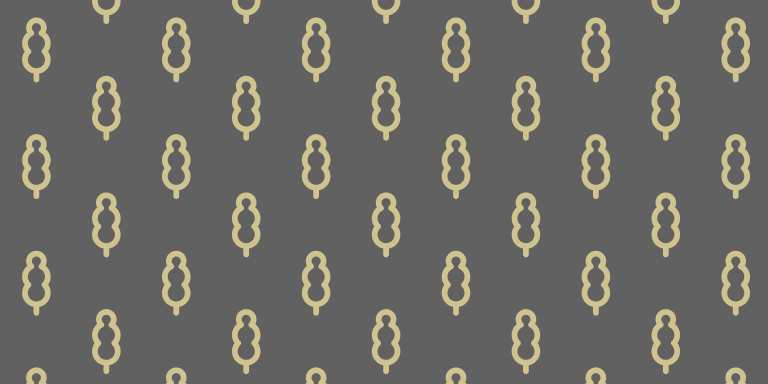
A Shadertoy shader for this pattern:

```glsl
// Staggered rows of outlined three-lobed trees on a plain grey ground.

// Lengths are in design units: the canvas is VIEW_HEIGHT units tall.
const float VIEW_HEIGHT = 576.0;
const vec2  TILE        = vec2(209.8, 175.0);  // spacing within one lattice
const vec2  FIRST_TREE  = vec2(54.6, 65.0);    // middle lobe, from the top left
const float HALF_STROKE = 4.3;
const float STEM_END    = 54.2;                // below the middle lobe

// Lobes from top to bottom: x = height above the middle lobe, y = radius.
const vec2 TOP_LOBE    = vec2(23.4, 11.1);
const vec2 MIDDLE_LOBE = vec2(0.0, 17.1);
const vec2 BOTTOM_LOBE = vec2(-24.4, 17.1);

const vec3 GROUND_COLOR = vec3(0.38);
const vec3 TREE_COLOR   = vec3(0.81, 0.77, 0.56);

// Right-hand crossing point of two lobes stacked on the y axis.
vec2 lobeCrossing(vec2 upper, vec2 lower) {
    float gap = upper.x - lower.x;
    float rise = (gap * gap + lower.y * lower.y - upper.y * upper.y) / (2.0 * gap);
    return vec2(sqrt(lower.y * lower.y - rise * rise), lower.x + rise);
}

bool insideLobe(vec2 p, vec2 lobe) {
    return length(p - vec2(0.0, lobe.x)) < lobe.y;
}

// Distance to the part of a lobe's circle that its neighbours leave exposed.
float arcDistance(vec2 p, vec2 lobe, vec2 neighbourA, vec2 neighbourB) {
    vec2 center = vec2(0.0, lobe.x);
    vec2 offset = p - center;
    vec2 nearest = center + lobe.y * offset / max(length(offset), 1e-4);
    bool hidden = insideLobe(nearest, neighbourA) || insideLobe(nearest, neighbourB);
    return hidden ? VIEW_HEIGHT : distance(p, nearest);
}

// Signed distance to the stroked tree, centred on its middle lobe.
float treeDistance(vec2 p) {
    p.x = abs(p.x);

    // Exposed arcs, then the points where they join
    float d = arcDistance(p, TOP_LOBE, MIDDLE_LOBE, BOTTOM_LOBE);
    d = min(d, arcDistance(p, MIDDLE_LOBE, TOP_LOBE, BOTTOM_LOBE));
    d = min(d, arcDistance(p, BOTTOM_LOBE, TOP_LOBE, MIDDLE_LOBE));
    d = min(d, distance(p, lobeCrossing(TOP_LOBE, MIDDLE_LOBE)));
    d = min(d, distance(p, lobeCrossing(MIDDLE_LOBE, BOTTOM_LOBE)));

    // Stem with a round end
    float stemTop = BOTTOM_LOBE.x - BOTTOM_LOBE.y;
    d = min(d, length(vec2(p.x, p.y - clamp(p.y, -STEM_END, stemTop))));
    return d - HALF_STROKE;
}

// Offset from the nearest point of a rectangular lattice.
vec2 repeatTile(vec2 p) {
    return (fract(p / TILE + 0.5) - 0.5) * TILE;
}

void mainImage(out vec4 fragColor, in vec2 fragCoord) {
    float pixel = VIEW_HEIGHT / iResolution.y;
    vec2 p = fragCoord * pixel - vec2(FIRST_TREE.x, VIEW_HEIGHT - FIRST_TREE.y);

    // Two lattices, the second shifted by half a tile
    float d = min(treeDistance(repeatTile(p)),
                  treeDistance(repeatTile(p - 0.5 * TILE)));

    float coverage = clamp(0.5 - d / pixel, 0.0, 1.0);
    fragColor = vec4(mix(GROUND_COLOR, TREE_COLOR, coverage), 1.0);
}
```
